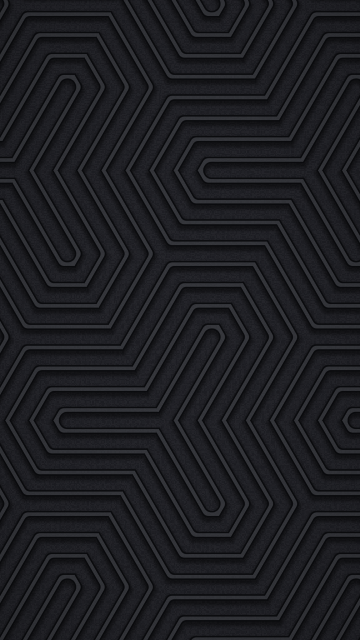
A WebGL 2 fragment shader for this pattern:

```glsl
#version 300 es
precision highp float;
// Dark maze of nested contours around three-armed stars on a triangular lattice.
// A hexagonal distance to the nearest star is cut into equal bands; thin raised
// lines run along the bands, with dark edges, a soft shadow below and fine grain.

uniform vec2 u_resolution;
out vec4 outColor;

// Lengths are in units of the spacing between neighbouring lines.
const float SPACINGS_HIGH = 30.72;          // line spacings in the canvas height
const vec2  STAR_ORIGIN = vec2(7.86, 10.54);
const float STAR_STEP = 13.8564;            // lattice step across
const float ROW_STEP = 12.0;                // lattice step up
const float ARM_LENGTH = 4.6188;
const float CORNER_SOFTNESS = 0.16;
const float LINE_HALF = 0.085;
const float EDGE_HALF = 0.155;
const float SHADOW_DROP = 0.13;
const float SHADOW_REACH = 0.30;
const float SHADOW_STRENGTH = 0.45;
const float GRAIN_ROWS = 512.0;
const float GRAIN_STRENGTH = 0.034;
const float VIGNETTE = 0.16;

const vec3 RIBBON_COLOR = vec3(0.124, 0.126, 0.146);
const vec3 LINE_COLOR = vec3(0.198, 0.203, 0.222);
const vec3 EDGE_COLOR = vec3(0.035, 0.038, 0.048);

const float SIN60 = 0.8660254;

float hash(vec2 p) {
  return fract(sin(dot(p, vec2(127.1, 311.7))) * 43758.5453);
}

float smoothMax(float a, float b, float k) {
  float h = max(k - abs(a - b), 0.0) / k;
  return max(a, b) + 0.25 * k * h * h;
}

// Hexagonal distance to a star with arms at 60, 180 and 300 degrees.
float starDistance(vec2 p) {
  p.y = abs(p.y);
  vec2 upper = vec2(0.5 * p.x + SIN60 * p.y, SIN60 * p.x - 0.5 * p.y);
  vec2 arm = upper.x > -p.x ? upper : vec2(-p.x, p.y);
  float across = abs(arm.y);
  float beyond = arm.x - ARM_LENGTH;
  float hexagonal = smoothMax(across, SIN60 * beyond + 0.5 * across, CORNER_SOFTNESS);
  // The innermost channel ends in a round cap.
  float rounded = length(vec2(max(beyond, 0.0), across));
  return mix(rounded, hexagonal, smoothstep(0.36, 0.5, hexagonal));
}

// Distance to the centre of the closest contour line.
float lineDistance(vec2 p) {
  p -= STAR_ORIGIN;
  float row = round(p.y / ROW_STEP);
  float column = round(p.x / STAR_STEP - 0.5 * p.y / ROW_STEP);
  float nearest = 1e3;
  for (int j = -1; j <= 1; j++) {
    for (int i = -1; i <= 1; i++) {
      vec2 cell = vec2(column + float(i), row + float(j));
      vec2 center = vec2((cell.x + 0.5 * cell.y) * STAR_STEP, cell.y * ROW_STEP);
      nearest = min(nearest, starDistance(p - center));
    }
  }
  return abs(fract(nearest) - 0.5);
}

void main() {
  vec2 uv = gl_FragCoord.xy / u_resolution;
  vec2 canvas = gl_FragCoord.xy / u_resolution.y;
  vec2 p = canvas * SPACINGS_HIGH;
  float blur = 0.6 * SPACINGS_HIGH / u_resolution.y;

  float toLine = lineDistance(p);
  float toCaster = lineDistance(p + vec2(0.0, SHADOW_DROP));
  float line = 1.0 - smoothstep(LINE_HALF - blur, LINE_HALF + blur, toLine);
  float edge = 1.0 - smoothstep(EDGE_HALF - blur, EDGE_HALF + blur, toLine);
  float shadow = 1.0 - smoothstep(LINE_HALF, LINE_HALF + SHADOW_REACH, toCaster);

  // Ribbon, shadow, dark edges, then the raised line.
  float grain = (hash(floor(canvas * GRAIN_ROWS)) - 0.5) * GRAIN_STRENGTH;
  vec3 color = (RIBBON_COLOR + grain) * (1.0 - SHADOW_STRENGTH * shadow);
  color = mix(color, EDGE_COLOR, 0.9 * edge);
  color = mix(color, LINE_COLOR + 0.4 * grain, line);

  vec2 fromCenter = uv - 0.5;
  color *= 1.04 - VIGNETTE * dot(fromCenter, fromCenter) * 2.0;
  outColor = vec4(color, 1.0);
}
```
